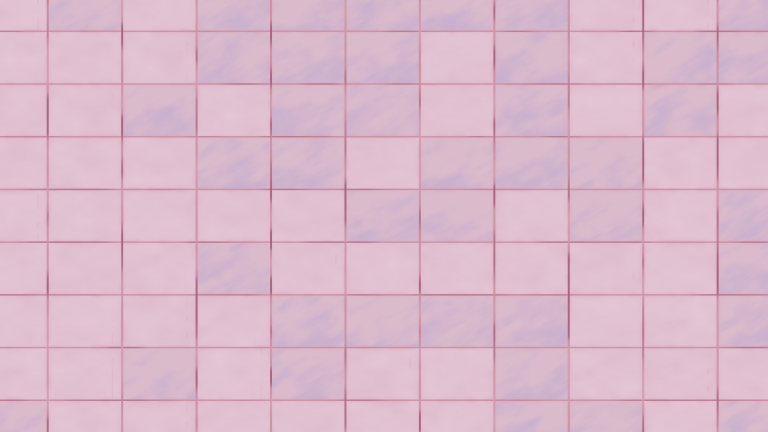
A WebGL 2 fragment shader for this texture:

```glsl
#version 300 es
precision highp float;

uniform vec2 u_resolution;
out vec4 fragColor;

// Lengths are fractions of the canvas height
#define TILE_SIZE vec2(0.1723, 0.1220)
#define GRID_ORIGIN vec2(0.1105, 0.0735)
#define JOINT_WIDTH vec2(0.0046, 0.0034)
#define LAVENDER_SHARE 0.45
#define EDGE_BLUSH 0.004
#define PINK vec3(0.882, 0.757, 0.822)
#define MAUVE vec3(0.857, 0.733, 0.796)
#define LAVENDER vec3(0.788, 0.690, 0.808)
#define BLUSH vec3(0.850, 0.650, 0.725)
#define ROSE vec3(0.805, 0.560, 0.640)
#define DARK_ROSE vec3(0.650, 0.370, 0.480)

float hash(vec2 p) {
    return fract(sin(dot(p, vec2(127.1, 311.7))) * 43758.5453);
}

float noise(vec2 p) {
    vec2 i = floor(p), f = fract(p);
    f = f * f * (3.0 - 2.0 * f);
    return mix(mix(hash(i), hash(i + vec2(1, 0)), f.x),
               mix(hash(i + vec2(0, 1)), hash(i + vec2(1, 1)), f.x), f.y);
}

float fbm(vec2 p) {
    float sum = 0.0, amplitude = 0.53;
    for (int octave = 0; octave < 4; octave++) {
        sum += amplitude * noise(p);
        p = p * 2.03 + 17.3;
        amplitude *= 0.5;
    }
    return sum;
}

// Mauve glaze with lavender veins rising to the right, stronger low down
vec3 lavenderTile(vec2 f, vec2 p, float seed) {
    vec2 along = vec2(dot(p, vec2(0.87, 0.5)), dot(p, vec2(-0.5, 0.87)));
    float veins = fbm(along * vec2(15.0, 48.0) + seed * 40.0);
    float clouds = fbm(p * 22.0 + seed * 70.0);
    float amount = smoothstep(0.35, 0.85, 0.6 * veins + 0.4 * clouds + 0.22 * (0.55 - f.y));
    return mix(MAUVE, LAVENDER, amount);
}

// Pale glaze with soft clouds and a faint broken streak near the right side
vec3 pinkTile(vec2 f, vec2 p, float seed) {
    float clouds = fbm(p * vec2(20.0, 30.0) + seed * 50.0);
    vec3 color = PINK + (clouds - 0.5) * vec3(0.025, 0.045, 0.035);
    float streak = exp(-pow((f.x - 0.87) / 0.012, 2.0));
    streak *= smoothstep(0.4, 0.8, noise(vec2(seed * 30.0, f.y * 9.0))) * step(0.5, seed);
    return mix(color, BLUSH, 0.3 * streak);
}

void main() {
    vec2 uv = gl_FragCoord.xy / u_resolution.y;
    float pixel = 1.0 / u_resolution.y;
    vec2 grid = (uv - GRID_ORIGIN) / TILE_SIZE;
    vec2 id = floor(grid), f = fract(grid);
    vec2 p = f * TILE_SIZE;

    // Each tile takes one of two glazes
    float seed = hash(id + 3.7);
    bool isLavender = hash(id + 41.3) < LAVENDER_SHARE;
    vec3 color = isLavender ? lavenderTile(f, p, seed) : pinkTile(f, p, seed);

    // Uneven blush along the tile edges
    vec2 edge = min(f, 1.0 - f) * TILE_SIZE;
    float nearest = max(min(edge.x, edge.y) - 0.5 * JOINT_WIDTH.y, 0.0);
    float patches = smoothstep(0.25, 0.8, noise(uv * 45.0));
    color = mix(color, BLUSH, (0.15 + 0.4 * patches) * exp(-nearest / EDGE_BLUSH));

    // Joints with dark worn lengths, strongest on the verticals
    vec2 joint = clamp((0.5 * JOINT_WIDTH - edge) / pixel + 0.5, 0.0, 1.0);
    vec2 line = floor(grid + 0.5);
    float wearX = noise(vec2(line.x * 7.0, grid.y * 2.3));
    float wearY = noise(vec2(grid.x * 1.9, line.y * 9.0 + 60.0));
    vec3 vertical = mix(ROSE, DARK_ROSE, smoothstep(0.45, 0.85, wearX));
    vec3 horizontal = mix(ROSE, DARK_ROSE, 0.6 * smoothstep(0.4, 0.9, wearY));
    vertical = mix(vertical, BLUSH, 0.5 * smoothstep(0.4, 0.1, wearX));
    color = mix(color, horizontal, 0.9 * joint.y);
    color = mix(color, vertical, 0.9 * joint.x);

    fragColor = vec4(color, 1.0);
}
```
